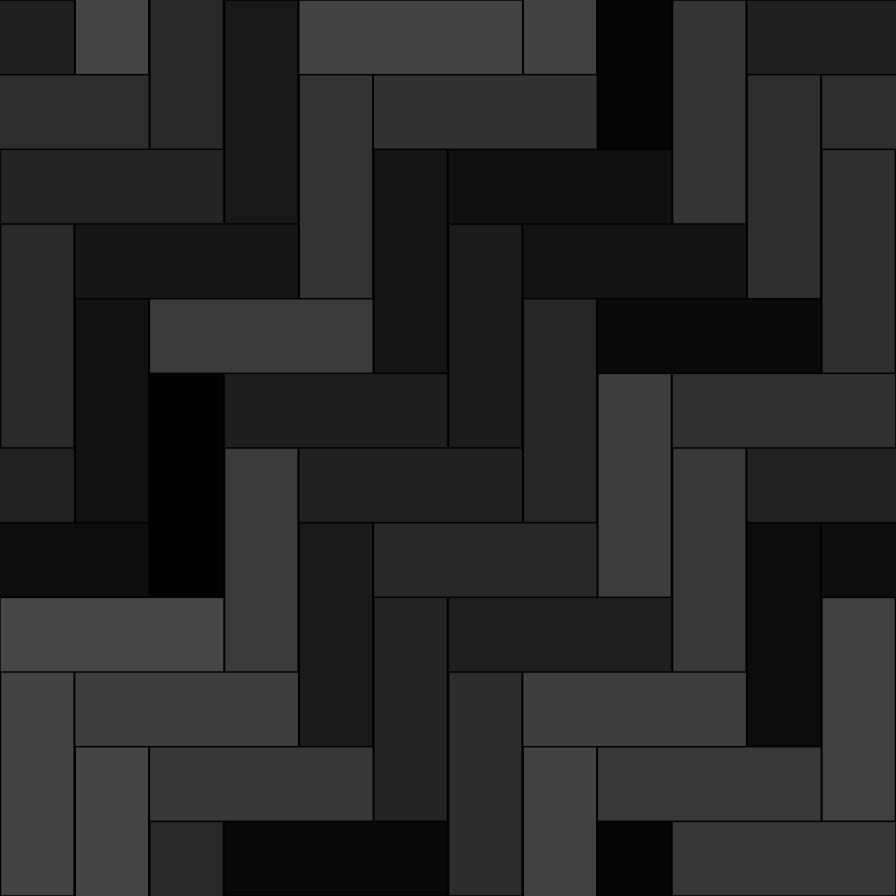
A Shadertoy shader for this pattern:

```glsl
// Dark herringbone floor of 1 x 3 planks on a 12 x 12 cell grid that wraps.
// The diagonal index of a cell tells which plank covers it; hashed ranks deal
// the planks an even spread of greys, and thin black joints separate them.

const int   GRID = 12;             // cells across and down
const int   PLANK_LENGTH = 3;      // in cells; the plank width is one cell
const int   PERIOD = 2 * PLANK_LENGTH;
const int   PLANK_COUNT = GRID * GRID / PLANK_LENGTH;
const float JOINT = 0.010;         // half joint width, in cells
const float UPRIGHT_JOINT = 0.017; // half joint beside upright planks
const float LIGHTEST = 0.275;      // grey of the palest plank
const float SHADE_CURVE = 0.75;    // below 1 favours the paler greys
const vec3  JOINT_COLOR = vec3(0.0);
const uint  SEED = 37u;

uint hash(uint n) {
    n = n * 747796405u + 2891336453u;
    n = ((n >> ((n >> 28u) + 4u)) ^ n) * 277803737u;
    return (n >> 22u) ^ n;
}

// Position of a plank in the shuffled order, from 0 to 1
float shuffledRank(int plank) {
    uint key = hash(uint(plank) + SEED * 101u);
    int below = 0;
    for (int i = 0; i < PLANK_COUNT; i++) {
        if (hash(uint(i) + SEED * 101u) < key) below++;
    }
    return (float(below) + 0.5) / float(PLANK_COUNT);
}

// Coverage of a span from 0 to size, inset at both ends
float spanMask(float x, float size, float inset, float pixel) {
    float edge = min(x, size - x) - inset;
    return clamp(edge / pixel + 0.5, 0.0, 1.0);
}

void mainImage(out vec4 fragColor, in vec2 fragCoord) {
    // Grid position, counted from the top left
    float pixel = float(GRID) / iResolution.y;
    vec2 p = vec2(fragCoord.x, iResolution.y - fragCoord.y) * pixel;
    ivec2 cell = ivec2(mod(floor(p), float(GRID)));
    vec2 local = fract(p);

    // Orientation and cell offset from the start of the plank
    int diagonal = (cell.x - cell.y + GRID) % PERIOD;
    bool upright = diagonal >= 1 && diagonal <= PLANK_LENGTH;
    int offset = upright ? PLANK_LENGTH - diagonal
                         : (diagonal + PLANK_LENGTH - 1) % PERIOD;

    // Swap axes so that x always runs along the plank
    if (upright) {
        cell = cell.yx;
        local = local.yx;
    }

    // Number each plank by orientation, lane and place in the lane
    int perLane = GRID / PERIOD;
    int start = (cell.x - offset + GRID) % GRID;
    int plank = cell.y * perLane + start / PERIOD;
    if (upright) plank += PLANK_COUNT / 2;

    // Flat grey with smooth joints
    float shade = LIGHTEST * pow(shuffledRank(plank), SHADE_CURVE);
    float sideJoint = upright ? UPRIGHT_JOINT : JOINT;
    float mask = spanMask(local.x + float(offset), float(PLANK_LENGTH), JOINT, pixel)
               * spanMask(local.y, 1.0, sideJoint, pixel);
    fragColor = vec4(mix(JOINT_COLOR, vec3(shade), mask), 1.0);
}
```
